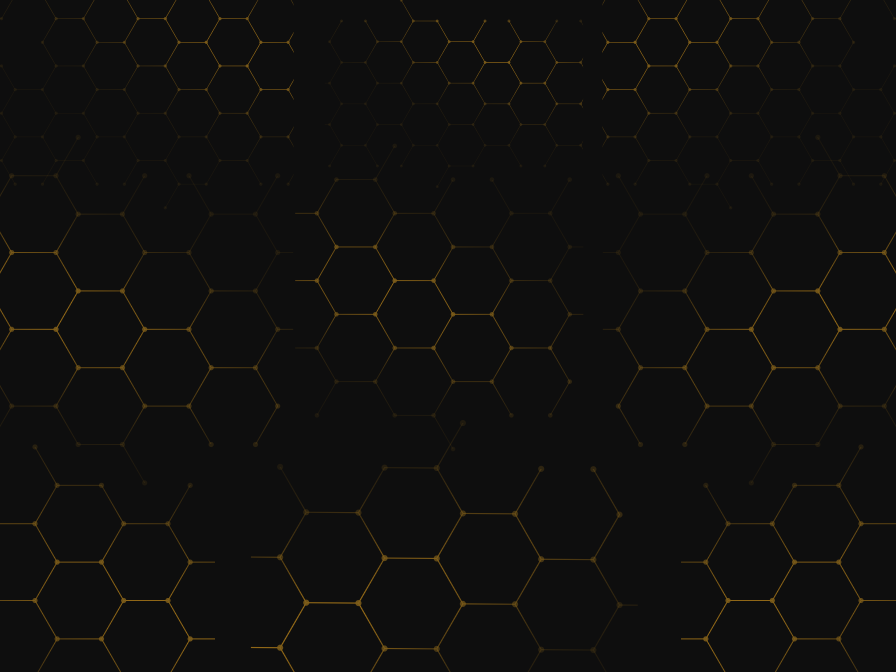
Give the GLSL for this background, as a WebGL 1 fragment shader.

```glsl
precision highp float;
// Dark backdrop with panels of thin golden honeycomb wire and dotted joints.
// Each panel maps the canvas into units of one hexagon side, folds it onto the
// nearest level edge, and lights the wire with a tilted, soft band of glow.
uniform vec2 u_resolution;

const vec2 CANVAS = vec2(7.68, 5.76);
const vec3 BACKDROP = vec3(0.053);
const vec3 GOLD = vec3(0.82, 0.58, 0.11);
const vec3 BRONZE = vec3(0.50, 0.37, 0.10);
const float HALF_ROW = 0.8660254;
const float WIRE_RADIUS = 0.011;
const float JOINT_RADIUS = 0.058;

float between(float v, float low, float high) {
  return step(low, v) * step(v, high);
}

// Centre of the level hexagon edge nearest to q.
vec2 nearestEdge(vec2 q) {
  vec2 period = vec2(3.0, 2.0 * HALF_ROW);
  vec2 shift = 0.5 * period;
  vec2 a = floor(q / period + 0.5) * period;
  vec2 b = floor((q - shift) / period + 0.5) * period + shift;
  return distance(q, a) < distance(q, b) ? a : b;
}

float segmentDistance(vec2 q, vec2 a, vec2 b) {
  vec2 along = b - a;
  float t = clamp(dot(q - a, along) / dot(along, along), 0.0, 1.0);
  return length(q - a - along * t);
}

// 1 when the edge with this midpoint belongs to the ragged patch of wire.
float keepEdge(vec2 mid, float floorY) {
  float notch = step(4.3, mid.x) * between(mid.y, -1.5, -0.2);
  float body = between(mid.y, -5.88, floorY) * (1.0 - notch);
  float lowerTip = between(mid.x, -0.3, 1.05) * between(mid.y, -0.2, 0.72);
  float upperTip = between(mid.x, -1.65, -0.6) * between(mid.y, -6.78, -5.8);
  return max(body, max(lowerTip, upperTip));
}

// Tilted band of light; spread = reach along and across it.
float glowBand(vec2 q, vec2 centre, vec2 spread) {
  vec2 axis = vec2(0.94, 0.342);
  vec2 d = q - centre;
  vec2 band = vec2(dot(d, axis), axis.x * d.y - axis.y * d.x) / spread;
  return 0.09 + 0.91 * exp(-dot(band, band));
}

float coverage(float distanceToShape, float pixel) {
  return clamp(0.5 - distanceToShape / pixel, 0.0, 1.0);
}

// One panel: q in hexagon sides, sides = left and right crop.
vec3 addPanel(vec3 colour, vec2 q, float pixel, vec2 sides, float floorY,
              vec2 glowCentre, vec2 spread) {
  vec2 centre = nearestEdge(q);
  vec2 d = q - centre;
  vec2 side = vec2(d.x < 0.0 ? -1.0 : 1.0, d.y < 0.0 ? -1.0 : 1.0);
  vec2 f = abs(d);
  vec2 joint = vec2(0.5, 0.0);
  vec2 slant = vec2(0.75, 0.5 * HALF_ROW);

  // Which of the three edges meeting at this joint are present.
  float level = keepEdge(centre, floorY);
  float near = keepEdge(centre + side * slant, floorY);
  float far = keepEdge(centre + vec2(side.x, -side.y) * slant, floorY);

  float levelGap = segmentDistance(f, vec2(0.0), joint) - WIRE_RADIUS;
  float slantGap = segmentDistance(f, joint, vec2(1.0, HALF_ROW)) - WIRE_RADIUS;
  float wire = max(level * coverage(levelGap, pixel), near * coverage(slantGap, pixel));
  float knob = max(level, max(near, far)) * coverage(length(f - joint) - JOINT_RADIUS, pixel);

  float crop = coverage(sides.x - q.x, pixel) * coverage(q.x - sides.y, pixel);
  float light = crop * glowBand(q, glowCentre, spread);
  colour = mix(colour, GOLD, wire * light * 0.7);
  return mix(colour, BRONZE, knob * min(1.0, light + 0.06 * crop) * 0.85);
}

// Canvas position to panel units; flip mirrors an axis when negative.
vec2 place(vec2 p, vec2 origin, float size, vec2 flip) {
  return (p - origin) * flip / size;
}

void main() {
  vec2 p = gl_FragCoord.xy / u_resolution * CANVAS;
  p.y = CANVAS.y - p.y;
  float pixel = CANVAS.y / u_resolution.y;
  vec2 mirrored = vec2(min(p.x, CANVAS.x - p.x), p.y);
  vec2 leaning = p - vec2(0.0, 0.0075 * (p.x - 3.52));

  vec2 upright = vec2(1.0);
  vec2 turned = vec2(-1.0);
  vec2 upended = vec2(1.0, -1.0);
  vec2 crop = vec2(-3.06, 4.35);
  vec2 midGlow = vec2(-0.4, -3.05);
  vec2 lowGlow = vec2(-1.8, -3.0);
  vec3 c = BACKDROP;

  // Side panels, symmetric about the middle: top, centre, bottom.
  c = addPanel(c, place(mirrored, vec2(1.30, 0.16), 0.234, turned), pixel / 0.234,
               vec2(-5.2, 9.0), 2.0, vec2(-3.3, -1.02), vec2(6.0, 2.2));
  c = addPanel(c, place(mirrored, vec2(0.86, 3.81), 0.38, upright), pixel / 0.38,
               crop, -0.18, vec2(-1.0, -3.05), vec2(4.8, 1.6));
  c = addPanel(c, place(mirrored, vec2(0.68, 4.16), 0.38, turned), pixel / 0.38,
               crop, -0.18, lowGlow, vec2(6.0, 2.1));

  // Middle column: top, centre, bottom.
  c = addPanel(c, place(p, vec2(3.645, 0.18), 0.205, turned), pixel / 0.205,
               vec2(-6.6, 4.2), -0.18, vec2(-2.7, -1.3), vec2(4.5, 1.9));
  c = addPanel(c, place(p, vec2(3.55, 3.56), 0.3333, upright), pixel / 0.3333,
               crop, -0.18, midGlow, vec2(4.1, 1.6));
  c = addPanel(c, place(leaning, vec2(3.52, 4.01), 0.4475, upended), pixel / 0.4475,
               crop, -0.18, lowGlow, vec2(5.5, 1.6));

  gl_FragColor = vec4(c, 1.0);
}
```
